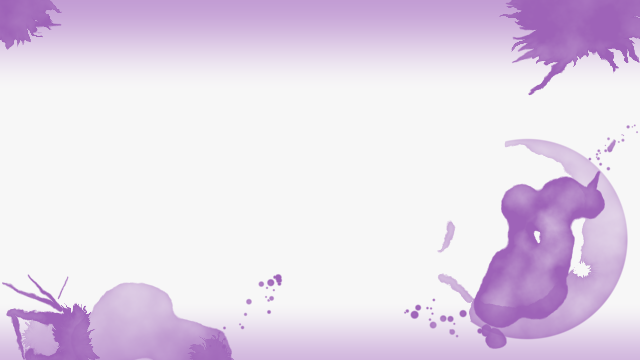
Reproduce this background procedurally as a WebGL 1 fragment shader.

```glsl
precision highp float;
uniform vec2 u_resolution;

const vec3 PAPER = vec3(.97);
const vec3 LILAC = vec3(.76, .61, .83);
const vec3 VIOLET = vec3(.62, .39, .72);

float hash(vec2 p) {
  return fract(sin(dot(p, vec2(127.1, 311.7))) * 43758.5);
}

float noise(vec2 p) {
  vec2 i = floor(p), f = fract(p);
  f = f * f * (3. - 2. * f);
  return mix(mix(hash(i), hash(i + vec2(1, 0)), f.x),
             mix(hash(i + vec2(0, 1)), hash(i + vec2(1, 1)), f.x), f.y);
}

float fbm(vec2 p) {
  float sum = 0., gain = .5;
  for (int i = 0; i < 5; i++) {
    sum += gain * noise(p);
    p = mat2(1.6, 1.2, -1.2, 1.6) * p + 3.7;
    gain *= .5;
  }
  return sum;
}

float disc(vec2 p, float x, float y, float radius) {
  return length(p - vec2(x, y)) - radius;
}

// Smooth union
float blend(float a, float b) {
  float k = .03, h = max(k - abs(a - b), 0.) / k;
  return min(a, b) - h * h * k * .25;
}

// Tapered stroke between two ends
float stroke(vec2 p, vec4 ends, float ra, float rb) {
  vec2 ab = ends.zw - ends.xy, ap = p - ends.xy;
  float t = clamp(dot(ap, ab) / dot(ab, ab), 0., 1.);
  return length(ap - ab * t) - mix(ra, rb, t);
}

// Ellipse (center, radii) with spikes that vary by direction
float splat(vec2 p, vec4 shape, float spike, float seed) {
  vec2 q = (p - shape.xy) / shape.zw;
  vec2 dir = q / max(length(q), .001);
  float edge = 1. + spike * (noise(dir * 9. + seed) + .6 * noise(dir * 23. + seed) - .8);
  return (length(q) - edge) * min(shape.z, shape.w);
}

// Droplets scattered around a segment
float droplets(vec2 p, vec4 ends, float spread, float size, float seed) {
  float d = 1.;
  for (int i = 0; i < 20; i++) {
    vec2 id = vec2(float(i), seed);
    vec2 jitter = vec2(hash(id + 3.1), hash(id + 7.3)) - .5;
    vec2 c = mix(ends.xy, ends.zw, hash(id)) + jitter * spread;
    float r = hash(id + 11.9);
    d = min(d, disc(p, c.x, c.y, size * (.2 + .8 * r * r)));
  }
  return d;
}

// Translucent pigment with a darker rim
vec3 wash(vec3 under, float d, float strength, float grain, float aa) {
  float alpha = strength * (.6 + .75 * grain) + .16 * exp(-abs(d) * 110.);
  return mix(under, VIOLET, (1. - smoothstep(-aa, aa, d)) * clamp(alpha, 0., 1.));
}

void main() {
  vec2 uv = gl_FragCoord.xy / u_resolution;
  vec2 p = uv * vec2(16. / 9., 1);
  float aa = 1. / u_resolution.y, grain = fbm(p * 13.);
  vec2 wobble = vec2(fbm(p * 22.), fbm(p * 22. + 40.)) - .48;
  vec2 soft = p + wobble * .018, rough = p + wobble * .045;

  // Paper with tinted bands
  vec3 color = mix(PAPER, LILAC, smoothstep(.74, 1.02, uv.y));
  color = mix(color, LILAC, .75 - .75 * smoothstep(-.03, .17, uv.y));

  // Upper corners
  float corner = splat(rough, vec4(.02, 1, .125, .115), .45, 4.);
  corner = min(corner, stroke(soft, vec4(.06, .935, .165, .931), .01, .002));
  color = wash(color, corner, .85, grain, aa);
  float burst = splat(rough, vec4(1.62, .965, .2, .145), .42, 9.);
  burst = min(burst, stroke(rough, vec4(1.59, .85, 1.472, .735), .02, .003));
  for (int i = 0; i < 6; i++) {
    float k = float(i), tip = 1.405 + .04 * hash(vec2(k, 2));
    burst = min(burst, stroke(soft, vec4(1.53, .965 - .018 * k, tip, .99 - .033 * k), .018, .002));
  }
  color = wash(color, burst, .9, grain, aa);

  // Pale crescent and loose flakes
  float moon = max(disc(p, 1.465, .336, .278), -disc(rough, 1.412, .372, .218));
  moon = max(moon, 1.281 + .207 * p.y - rough.x);
  moon = max(moon, -splat(soft, vec4(1.615, .253, .024, .02), .5, 2.));
  color = wash(color, moon, mix(.52, .28, smoothstep(.24, .42, soft.y)), grain, aa);
  float flakes = stroke(rough, vec4(1.255, .375, 1.222, .3), .014, .006);
  flakes = min(flakes, stroke(rough, vec4(1.23, .22, 1.3, .172), .008, .014));
  color = wash(color, flakes, .4, grain, aa);

  // Dark bloom over the crescent
  float bloom = blend(disc(soft, 1.447, .433, .055), disc(soft, 1.563, .444, .065));
  bloom = blend(bloom, disc(soft, 1.639, .438, .042));
  bloom = blend(bloom, disc(soft, 1.493, .345, .082));
  bloom = blend(bloom, stroke(soft, vec4(1.54, .33, 1.49, .2), .055, .085));
  bloom = blend(bloom, stroke(soft, vec4(1.42, .25, 1.385, .155), .062, .067));
  bloom = min(bloom, stroke(soft, vec4(1.63, .45, 1.665, .52), .02, .004));
  bloom = max(bloom, -stroke(rough, vec4(1.5, .36, 1.502, .325), .008, .005));
  float pool = .67 - .25 * smoothstep(0., .07, abs(bloom)) + .3 * smoothstep(.01, .05, disc(rough, 1.54, .375, 0.));
  color = wash(color, bloom, pool, grain, aa);

  // Pale cloud, darker at its lower end
  float cloud = blend(disc(soft, .366, .11, .108), disc(soft, .428, .135, .055));
  cloud = blend(cloud, disc(soft, .28, .05, .08));
  cloud = blend(cloud, stroke(soft, vec4(.5, .03, .57, .015), .085, .075));
  color = wash(color, cloud, .34 + .4 * smoothstep(.3, .62, p.x - p.y), grain, aa);
  color = wash(color, splat(rough, vec4(.59, 0, .06, .05), .5, 6.), .6, grain, aa);

  // Splash with thrown arms
  color = wash(color, splat(rough, vec4(.115, .06, .055, .045), .4, 3.), .3, grain, aa);
  float splash = splat(rough, vec4(.208, .055, .052, .095), .5, 12.);
  splash = min(splash, stroke(soft, vec4(.17, .14, .01, .215), .007, .002));
  splash = min(splash, stroke(soft, vec4(.165, .145, .074, .232), .006, .002));
  splash = min(splash, stroke(soft, vec4(.165, .17, .185, .225), .002, .001));
  splash = min(splash, stroke(rough, vec4(.18, .105, .02, .13), .022, .007));
  splash = min(splash, stroke(rough, vec4(.035, .12, .065, .01), .008, .004));
  splash = min(splash, stroke(rough, vec4(.19, .015, .08, .01), .018, .01));
  color = wash(color, splash, .92, grain, aa);

  // Droplets
  float drops = droplets(p, vec4(.6, .06, .77, .21), .07, .01, 5.);
  drops = min(drops, disc(p, .773, .229, .009));
  drops = min(drops, droplets(p, vec4(1.15, .13, 1.31, .11), .11, .011, 8.));
  drops = min(drops, min(disc(soft, 1.377, .058, .028), disc(soft, 1.35, .079, .016)));
  drops = min(drops, stroke(soft, vec4(1.694, .585, 1.707, .608), .008, .003));
  drops = min(drops, droplets(p, vec4(1.64, .52, 1.75, .64), .05, .005, 7.));
  color = wash(color, drops, .8, grain, aa);

  gl_FragColor = vec4(color, 1);
}
```
